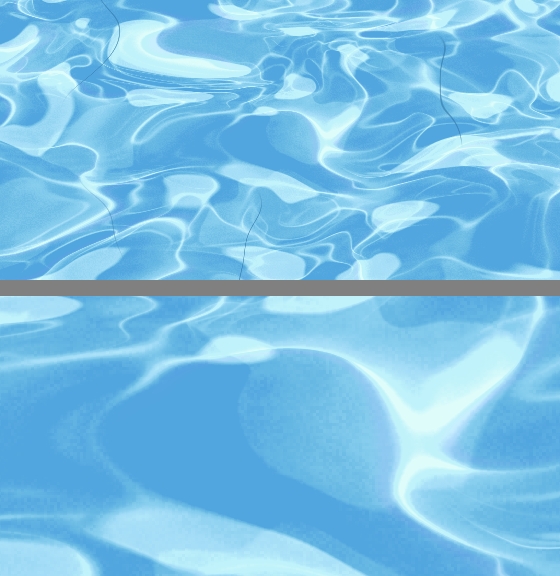
Top, the full canvas; bottom, a detail of the centre.
A Shadertoy shader for this texture:

```glsl
// Sunlit pool water: broken caustic webs and soft patches of light over blue.
// Layered sines are warped into a wave field; its level lines become the folds
// of light, and a colour ramp turns the summed light into water.

#define WAVE_SCALE 9.6    // waves across one canvas height
#define FLATTEN 1.8       // horizontal stretch of the waves
#define PERSPECTIVE 0.4   // finer waves toward the top
#define WARP 0.8          // swirl of the web
#define FOLD_WIDTH 0.12   // thickness of the main light lines
#define FINE_WIDTH 0.15   // thickness of the fine lines
#define SHEET_LIGHT 0.46  // strength of the sheets beside the folds
#define PATCH_LIGHT 0.50  // strength of the bright patches
#define BASE_LIGHT 0.01   // light in the open water
#define GRAIN 0.03        // faint speckle
#define JOINT_GAP 0.62    // spacing of the dark floor joints
#define JOINT_WIDTH 0.0020

const float PI = 3.14159;
const int WAVES = 7;

float hash(float n) {
    return fract(sin(n * 127.1 + 3.7) * 43758.5);
}

// Sum of sines in spread directions, with a standard deviation near one
float waves(vec2 p, float seed) {
    float sum = 0.0;
    for (int i = 0; i < WAVES; i++) {
        float id = float(i) + seed * 17.0;
        float angle = (float(i) + hash(id)) * PI / float(WAVES);
        float freq = mix(0.65, 1.55, hash(id + 0.31));
        vec2 dir = vec2(cos(angle), sin(angle));
        sum += sin(dot(p, dir) * freq + 2.0 * PI * hash(id + 0.67));
    }
    return sum * sqrt(2.0 / float(WAVES));
}

vec2 swirl(vec2 p, float seed) {
    return vec2(waves(p, seed), waves(p, seed + 1.0));
}

// Bright line with soft flanks along the zero level of a field
float fold(float field, float width) {
    float x = field / width;
    return exp(-0.7 * x * x);
}

// Light spilling to one side of a fold, cut off sharply on the other
float sheet(float field, float reach) {
    return smoothstep(-0.06, 0.06, field) * exp(-max(field, 0.0) / reach);
}

vec3 waterColor(float light) {
    vec3 c = mix(vec3(0.32, 0.65, 0.875), vec3(0.40, 0.72, 0.89), smoothstep(0.0, 0.17, light));
    c = mix(c, vec3(0.52, 0.80, 0.93), smoothstep(0.14, 0.34, light));
    c = mix(c, vec3(0.65, 0.87, 0.97), smoothstep(0.32, 0.57, light));
    c = mix(c, vec3(0.75, 0.95, 0.98), smoothstep(0.54, 0.78, light));
    return mix(c, vec3(0.87, 0.99, 0.98), smoothstep(0.92, 1.35, light));
}

// Thin, broken, wavering joints of the pool floor
float floorJoint(vec2 p) {
    float x = p.x + 0.06 * waves(p * vec2(4.0, 10.0), 21.0)
                  + 0.012 * waves(p * vec2(18.0, 34.0), 22.0);
    float d = abs(fract(x / JOINT_GAP) - 0.5) * JOINT_GAP;
    float visible = smoothstep(-0.2, 0.9, waves(p * vec2(5.0, 8.0), 23.0));
    return visible * (1.0 - smoothstep(0.3 * JOINT_WIDTH, 2.0 * JOINT_WIDTH, d));
}

void mainImage(out vec4 fragColor, in vec2 fragCoord) {
    vec2 p = fragCoord / iResolution.y;
    float halfWidth = 0.5 * iResolution.x / iResolution.y;

    // Foreshortened water plane, swirled at two sizes
    vec2 q = vec2(p.x - halfWidth, p.y * FLATTEN) * (1.0 + PERSPECTIVE * p.y);
    q *= WAVE_SCALE;
    q += WARP * swirl(q * 0.6, 1.0);
    q += 0.15 * WARP * swirl(q * 2.1, 3.0);

    float web = waves(q, 5.0);
    float fine = waves(q * 1.8 + 0.5 * web, 6.0);
    float tiny = waves(q * 2.9 + 0.6 * fine, 14.0);
    float region = waves(q * 0.6, 7.0);
    float blobs = waves(q * 1.1, 11.0) + 0.3 * fine;
    float film = waves(q * 0.7, 13.0) + 0.25 * fine;
    float breaks = smoothstep(-0.8, 0.9, waves(q * 1.3, 12.0));
    float busy = waves(q * 0.45, 8.0) + 0.6 * (p.x - halfWidth) + 0.6 * (p.y - 0.5);

    // Open water with a faint ripple, and thin films of light
    float light = BASE_LIGHT + 0.05 * waves(q * 0.8, 9.0) + 0.015 * waves(q * 6.0, 10.0);
    light += 0.15 * smoothstep(0.3, 0.5, film);

    // Main web, broken along its length, its glow and an inner ring
    float strength = mix(0.3, 0.7, smoothstep(-1.2, 1.0, region));
    light += strength * mix(0.15, 1.0, breaks) * fold(web, FOLD_WIDTH);
    light += 0.13 * exp(-2.0 * abs(web));
    light += 0.28 * fold(web - 0.95, 0.10) * smoothstep(-0.6, 0.8, busy);

    // Sheets beside the folds and bright patches with soft rims
    light += SHEET_LIGHT * sheet(web, 0.9) * smoothstep(-0.1, 0.9, region);
    light += PATCH_LIGHT * smoothstep(0.85, 1.2, blobs);

    // Fine lines with their sheets, and short glints
    float fineShare = smoothstep(-0.9, 1.0, busy);
    light += 0.20 * fineShare * sheet(fine, 0.7);
    light += 0.46 * fineShare * mix(1.0, 0.2, breaks) * fold(fine, FINE_WIDTH);
    light += 0.30 * fineShare * breaks * fold(tiny, 0.2) * smoothstep(0.0, 1.0, fine);

    // Speckle on a fixed grid of the canvas
    vec2 cell = floor(p * 256.0);
    light += GRAIN * (2.0 * hash(cell.x * 0.37 + cell.y * 0.731) - 1.0);

    vec3 color = waterColor(light);

    // Lavender fringe on the shaded side of the folds
    float fringe = exp(-pow((web + 0.32) / 0.15, 2.0)) * smoothstep(-0.5, 1.0, region);
    color += fringe * vec3(0.035, -0.015, 0.015);
    color = mix(color, vec3(0.20, 0.47, 0.66), 0.6 * floorJoint(p));
    fragColor = vec4(clamp(color, 0.0, 1.0), 1.0);
}
```
